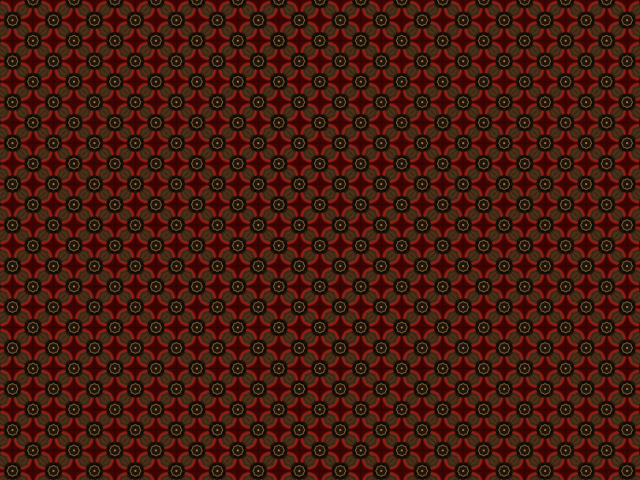
Write a WebGL 1 fragment shader that draws this pattern.

```glsl
precision mediump float;
// Checkerboard of dark round medallions and red four-armed stars on streaked brown.
uniform vec2 u_resolution;

#define REPEATS_ACROSS 15.62
#define ANCHOR vec2(0.4997, 0.4884)
#define MEDALLION_RADIUS 0.43
#define RING_RADIUS 0.245
#define RING_HALF_WIDTH 0.028
#define DOT_RADIUS 0.05
#define ARM_HALF_WIDTH 0.165
#define DARK vec3(0.06, 0.04, 0.02)
#define BROWN vec3(0.16, 0.10, 0.05)
#define TAN vec3(0.30, 0.19, 0.10)
#define MAROON vec3(0.25, 0.02, 0.01)
#define RED vec3(0.60, 0.12, 0.09)

// Coverage of the region where the signed distance is negative.
float cover(float dist, float soft) {
  return 1.0 - smoothstep(-soft, soft, dist);
}

// Folds the plane into one triangle: medallion at (0,0), star at (1,0).
vec2 foldLattice(vec2 q) {
  vec2 a = abs(mod(q + 1.0, 2.0) - 1.0);
  if (a.x + a.y > 1.0) a = 1.0 - a;
  return a.x < a.y ? a.yx : a;
}

// Brown ground with streaks fanning out from each medallion.
vec3 groundColor(float radius, float angle) {
  float glow = smoothstep(0.38, 0.56, radius);
  float streak = 0.5 + 0.5 * cos((angle - 0.7854) * 22.0 + radius * 5.0);
  return mix(BROWN, TAN, glow * (0.55 + 0.5 * streak));
}

// Star with a dark heart, a darker cross along its arms and a bright rim.
vec3 starColor(vec2 s, float edge) {
  float rim = smoothstep(-0.17, -0.03, edge);
  vec3 color = mix(MAROON, RED, rim);
  float crossLine = cover(s.y - 0.025, 0.03);
  float heart = 1.0 - smoothstep(0.0, 0.16, length(s));
  return color * (1.0 - 0.28 * max(crossLine, heart));
}

// Dark scalloped disc with a tan eight-sided ring and a central dot.
vec3 medallionColor(float radius, float angle, float soft) {
  float lobe = cos(8.0 * angle);
  vec3 color = mix(BROWN * 0.8, DARK, smoothstep(0.17, 0.28, radius));
  float petal = smoothstep(0.31, 0.37, radius) * (0.5 + 0.5 * lobe);
  color = mix(color, BROWN, 0.6 * petal);
  float ring = abs(radius - RING_RADIUS - 0.012 * lobe) - RING_HALF_WIDTH;
  color = mix(color, vec3(0.46, 0.35, 0.20), cover(ring, soft));
  return mix(color, vec3(0.62, 0.47, 0.27), cover(radius - DOT_RADIUS, soft));
}

void main() {
  float unit = u_resolution.x / (2.0 * REPEATS_ACROSS);
  vec2 q = (gl_FragCoord.xy - ANCHOR * u_resolution) / unit;
  float soft = 0.7 / unit;

  vec2 a = foldLattice(q);
  float radius = length(a);
  float angle = atan(a.y, max(a.x, 0.0001));
  vec3 color = groundColor(radius, angle);

  // Concave star outline, measured from the star centre.
  vec2 s = vec2(1.0 - a.x, a.y);
  float flare = 0.6 - s.x;
  float starEdge = (s.y - ARM_HALF_WIDTH - flare * flare) * 0.9;
  color = mix(color, starColor(s, starEdge), cover(starEdge, soft));

  // The medallion lies over the arm ends.
  float discEdge = radius - MEDALLION_RADIUS - 0.012 * cos(8.0 * angle);
  color = mix(color, medallionColor(radius, angle, soft), cover(discEdge, soft));

  gl_FragColor = vec4(color, 1.0);
}
```
